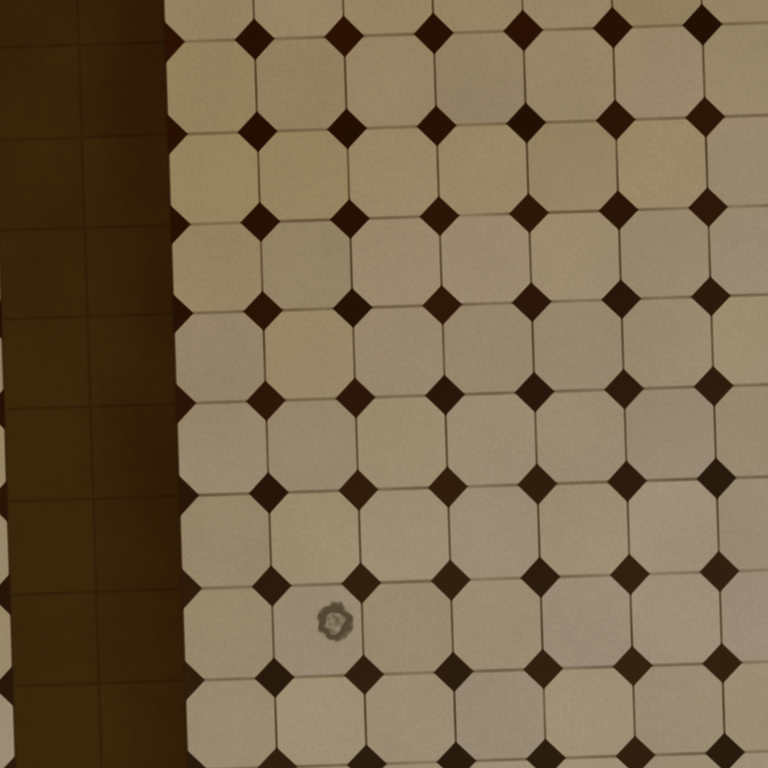
Write a WebGL 2 fragment shader that draws this pattern.

```glsl
#version 300 es
precision highp float;

uniform vec2 u_resolution;
out vec4 fragColor;

// Lattice, in canvas units
const vec2 ORIGIN = vec2(0.5794, 0.4857);
const vec2 COLUMN_STEP = vec2(0.1166, 0.0038);
const vec2 ROW_STEP = vec2(-0.0037, 0.1185);
const float CELL = 0.1175;
const float ROW_DRIFT = 0.022;

// Shapes: diamond and border in cells, joints and softness in canvas units
const float DIAMOND_RADIUS = 0.222;
const float BORDER_RIGHT = -3.0;
const float BORDER_WIDTH = 1.92;
const float UPRIGHT_JOINT = 0.0012;
const float LEVEL_JOINT = 0.0022;
const float SOFTNESS = 0.0018;
const vec2 STAIN_CENTRE = vec2(0.436, 0.190);
const float STAIN_RADIUS = 0.0165;

// Colours
const vec3 CREAM_WARM = vec3(0.58, 0.51, 0.38);
const vec3 CREAM_GREY = vec3(0.61, 0.55, 0.46);
const vec3 JOINT = vec3(0.27, 0.20, 0.11);
const vec3 DIAMOND_RED = vec3(0.15, 0.06, 0.01);
const vec3 DIAMOND_GREY = vec3(0.18, 0.12, 0.06);
const vec3 BORDER_LIGHT = vec3(0.23, 0.15, 0.04);
const vec3 BORDER_DARK = vec3(0.18, 0.10, 0.02);
const vec3 STAIN = vec3(0.24, 0.20, 0.13);

float hash(vec2 p) {
    vec3 q = fract(vec3(p.xyx) * 0.1031);
    q += dot(q, q.yzx + 33.33);
    return fract((q.x + q.y) * q.z);
}

vec2 gradient(vec2 lattice) {
    float angle = 6.2832 * hash(lattice);
    return vec2(cos(angle), sin(angle));
}

float gradientNoise(vec2 p) {
    vec2 i = floor(p), f = fract(p);
    vec2 u = f * f * f * (f * (f * 6.0 - 15.0) + 10.0);
    float a = dot(gradient(i), f);
    float b = dot(gradient(i + vec2(1, 0)), f - vec2(1, 0));
    float c = dot(gradient(i + vec2(0, 1)), f - vec2(0, 1));
    float d = dot(gradient(i + vec2(1, 1)), f - vec2(1, 1));
    return mix(mix(a, b, u.x), mix(c, d, u.x), u.y);
}

// Coverage of a shape from its signed distance
float fill(float d, float blur) {
    return 1.0 - smoothstep(-blur, blur, d);
}

void main() {
    vec2 p = gl_FragCoord.xy / u_resolution;
    float blur = max(SOFTNESS, 1.0 / min(u_resolution.x, u_resolution.y));

    // Tilted lattice with unevenly laid rows
    vec2 cell = inverse(mat2(COLUMN_STEP, ROW_STEP)) * (p - ORIGIN);
    cell.y += ROW_DRIFT * (1.0 - cos(1.12 * cell.y));

    // The field left of the border starts on a fresh column
    float borderCentre = BORDER_RIGHT - 0.5 * BORDER_WIDTH;
    float borderDist = (abs(cell.x - borderCentre) - 0.5 * BORDER_WIDTH) * CELL;
    vec2 field = cell;
    if (cell.x < borderCentre) field.x += BORDER_WIDTH - 2.0;
    vec2 tile = floor(field);
    vec2 toCorner = abs(fract(field + 0.5) - 0.5);

    // Cream octagons, cooler toward the lower right
    float cool = smoothstep(0.0, 1.0, 0.5 + 0.9 * (0.5 - p.y) + 0.5 * (p.x - 0.55));
    float mottle = gradientNoise(p * 9.0) + 0.5 * gradientNoise(p * 60.0);
    float grain = gradientNoise(p * 210.0);
    vec3 color = mix(CREAM_WARM, CREAM_GREY, cool);
    color *= 1.0 + 0.05 * (hash(tile + 41.0) - 0.5);
    color.b += 0.03 * (hash(tile + 83.0) - 0.5);
    color *= 1.0 + 0.03 * mottle;

    // Sharp upright joints, fainter and wider level ones
    float wear = gradientNoise(field * 1.3 + 7.0);
    float upright = 1.0 - smoothstep(0.0, UPRIGHT_JOINT + blur, toCorner.x * CELL);
    float level = 1.0 - smoothstep(0.0, LEVEL_JOINT + blur, toCorner.y * CELL);
    color = mix(color, JOINT, upright * (0.68 + 0.3 * wear));
    color = mix(color, JOINT, level * (0.42 + 0.35 * wear));

    // Ring-shaped stain with a ragged rim
    vec2 s = p - STAIN_CENTRE;
    float ragged = length(s * vec2(1.0, 0.88)) + 0.006 * gradientNoise(p * 95.0);
    float rim = 1.0 - smoothstep(0.002, 0.008, abs(ragged - STAIN_RADIUS));
    float core = fill(ragged - STAIN_RADIUS, 0.004);
    float blotch = core * (0.3 + 0.5 * gradientNoise(p * 140.0));
    color = mix(color, STAIN, clamp(max(0.75 * rim, blotch), 0.0, 1.0));

    // Dark diamonds at the octagon corners
    float diamondDist = (toCorner.x + toCorner.y - DIAMOND_RADIUS) * CELL * 0.7071;
    vec3 diamond = mix(DIAMOND_RED, DIAMOND_GREY, cool);
    diamond *= 1.0 + 0.25 * (hash(floor(field + 0.5) + 17.0) - 0.5);
    color = mix(color, diamond, fill(diamondDist, blur));

    // Border of two dark tile columns with faint seams
    vec2 slab = vec2((cell.x - BORDER_RIGHT) * 2.0 / BORDER_WIDTH, cell.y);
    vec2 toSeam = abs(fract(slab + 0.5) - 0.5) * CELL;
    float shade = smoothstep(-1.3, 0.1, slab.x) * 0.7 + 0.35 * mottle;
    shade += 0.3 * p.y - 0.05 + 0.25 * (hash(floor(slab) + 29.0) - 0.5);
    vec3 border = mix(BORDER_LIGHT, BORDER_DARK, clamp(shade, 0.0, 1.0));
    border *= 1.0 - 0.16 * (1.0 - smoothstep(0.0, 0.004, min(toSeam.x, toSeam.y)));
    color = mix(color, border, fill(borderDist, blur));

    color *= 1.0 + 0.035 * grain;
    fragColor = vec4(color, 1.0);
}
```
